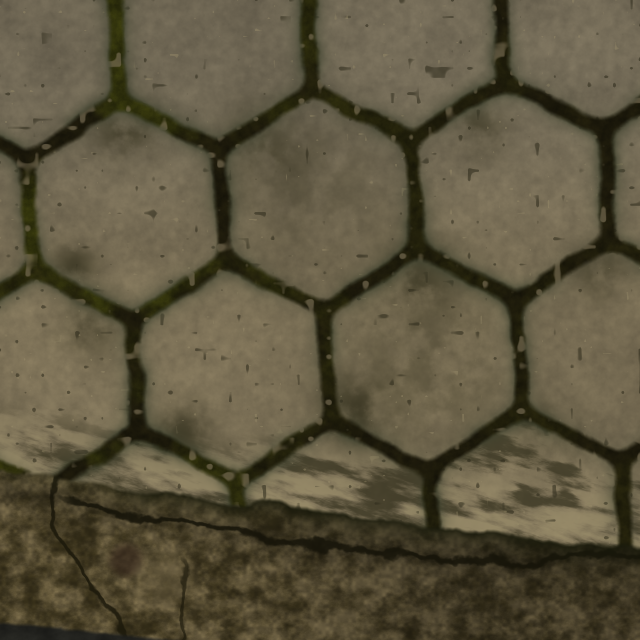
Write a Shadertoy shader that draws this texture.

```glsl
// Lattice of the paving, measured from the upper left corner
const vec2 TILE_ORIGIN = vec2(0.198, 0.328);
const vec2 STEP_RIGHT = vec2(0.300, -0.0156);
const vec2 STEP_DOWN = vec2(0.164, 0.2507);
const float JOINT_HALF = 0.036;
const float JOINT_SOFT = 0.017;

const vec3 TILE_COOL = vec3(0.435, 0.402, 0.328);
const vec3 TILE_WARM = vec3(0.480, 0.435, 0.335);
const vec3 STAIN = vec3(0.215, 0.200, 0.125);
const vec3 CREAM = vec3(0.600, 0.550, 0.415);
const vec3 JOINT = vec3(0.105, 0.093, 0.040);
const vec3 MOSS = vec3(0.185, 0.190, 0.045);
const vec3 RIM = vec3(0.240, 0.255, 0.180);
const vec3 MORTAR_DARK = vec3(0.185, 0.160, 0.085);
const vec3 MORTAR_LIGHT = vec3(0.430, 0.380, 0.265);
const vec3 SHADOW = vec3(0.090, 0.095, 0.040);
const vec3 SLAB = vec3(0.130, 0.130, 0.115);

// Stains: centre, radius, strength
const int STAIN_COUNT = 12;
const vec4 STAINS[STAIN_COUNT] = vec4[](
    vec4(0.195, 0.205, 0.060, 0.75), vec4(0.745, 0.200, 0.055, 0.65),
    vec4(0.115, 0.418, 0.045, 0.80), vec4(0.285, 0.675, 0.055, 0.80),
    vec4(0.410, 0.240, 0.080, 0.60), vec4(0.560, 0.640, 0.070, 0.85),
    vec4(0.655, 0.440, 0.075, 0.75), vec4(0.140, 0.510, 0.060, 0.60),
    vec4(0.940, 0.425, 0.055, 0.60), vec4(0.670, 0.570, 0.170, 0.42),
    vec4(0.490, 0.300, 0.170, 0.28), vec4(0.860, 0.675, 0.060, 0.60));

float hash(vec2 p) {
    vec3 h = fract(vec3(p.xyx) * 0.1031);
    h += dot(h, h.yzx + 33.33);
    return fract((h.x + h.y) * h.z);
}

float noise(vec2 p) {
    vec2 i = floor(p), f = fract(p);
    f = f * f * (3.0 - 2.0 * f);
    return mix(mix(hash(i), hash(i + vec2(1, 0)), f.x),
               mix(hash(i + vec2(0, 1)), hash(i + vec2(1, 1)), f.x), f.y);
}

float fbm(vec2 p) {
    float sum = 0.0, gain = 0.5;
    for (int i = 0; i < 5; i++) {
        sum += gain * noise(p);
        p = mat2(1.6, 1.2, -1.2, 1.6) * p + 7.3;
        gain *= 0.5;
    }
    return sum / 0.97;
}

// Returns the offset from the nearest tile centre, then that centre
vec4 hexCell(vec2 q) {
    vec2 s = vec2(1.0, 1.7320508);
    vec2 a = q - s * floor(q / s + 0.5);
    vec2 b = q - s * (floor(q / s) + 0.5);
    vec2 g = dot(a, a) < dot(b, b) ? a : b;
    return vec4(g, q - g);
}

// Distance inward from a tile border with slightly rounded corners
float hexInset(vec2 g) {
    vec3 sides = abs(vec3(g.x, dot(g, vec2(0.5, 0.8660254)), dot(g, vec2(0.5, -0.8660254))));
    vec3 w = pow(sides * 2.0, vec3(24.0));
    return 0.5 - 0.5 * pow(w.x + w.y + w.z, 1.0 / 24.0);
}

float line(float d, float width) {
    return 1.0 - smoothstep(width * 0.3, width, abs(d));
}

vec3 paving(vec2 p, float curb) {
    vec2 wobble = vec2(fbm(p * 22.0), fbm(p * 22.0 + 40.0)) - 0.5;
    vec2 lattice = inverse(mat2(STEP_RIGHT, STEP_DOWN)) * (p + wobble * 0.014 - TILE_ORIGIN);
    vec4 cell = hexCell(vec2(lattice.x + 0.5 * lattice.y, 0.8660254 * lattice.y));
    float inset = hexInset(cell.xy);
    float blotch = fbm(p * 13.0), grain = fbm(p * 85.0);

    // Worn faces
    vec3 col = mix(TILE_COOL, TILE_WARM, smoothstep(0.1, 0.5, p.y));
    col *= 0.89 + 0.22 * blotch + 0.20 * (grain - 0.5);
    col *= 0.97 + 0.07 * hash(floor(cell.zw * 4.0 + 20.5));
    for (int i = 0; i < STAIN_COUNT; i++) {
        vec4 s = STAINS[i];
        float r = length(p - s.xy) / s.z;
        float patchy = smoothstep(0.25, 0.70, fbm(p * 32.0 + float(i)));
        col = mix(col, STAIN, s.w * exp(-r * r * 1.6) * (0.3 + 0.7 * patchy));
    }

    // Pale streaks and dirt by the curb
    float worn = smoothstep(curb - 0.13, curb - 0.02, p.y);
    float cutRow = step(1.5, cell.w);
    float streak = fbm(vec2(p.x * 17.0, (p.y - 0.25 * p.x) * 55.0));
    col = mix(col, CREAM, worn * smoothstep(0.43, 0.68, streak) * 0.8);
    col = mix(col, STAIN, max(worn, cutRow) * smoothstep(0.52, 0.28, streak) * 0.75);

    // Pits and pale chips
    float speck = noise(p * 75.0 + 11.0);
    col = mix(col, STAIN * 0.8, smoothstep(0.89, 0.97, speck) * 0.55);
    col = mix(col, CREAM, smoothstep(0.93, 0.99, noise(p * 105.0)) * 0.45);

    // Shaded rim and filled joint
    float rim = exp(-max(inset - JOINT_HALF, 0.0) / 0.032);
    col = mix(col, RIM, rim * (0.25 + 0.65 * smoothstep(0.3, 0.7, blotch)));
    float joint = 1.0 - smoothstep(JOINT_HALF - JOINT_SOFT, JOINT_HALF + JOINT_SOFT, inset);
    float mossy = smoothstep(0.38, 0.65, fbm(p * 9.0 + 3.0)) * (1.0 - 0.75 * smoothstep(0.1, 0.75, p.x));
    vec3 fill = mix(JOINT, MOSS, mossy) * (0.65 + 0.75 * grain);
    float debris = smoothstep(0.73, 0.90, noise(p * 70.0 + 25.0));
    fill = mix(fill, TILE_WARM, debris * 0.65);
    return mix(col, fill, joint);
}

vec3 mortar(vec2 p, float curb) {
    float rough = fbm(p * vec2(42.0, 55.0));
    float broad = fbm(p * 9.0 + 5.0);
    vec3 col = mix(MORTAR_DARK, MORTAR_LIGHT, smoothstep(0.22, 0.78, rough * 0.7 + broad * 0.3));
    col *= mix(1.08, 0.82, smoothstep(0.2, 0.75, p.x));
    col *= 0.85 + 0.3 * noise(p * 170.0);
    col = mix(col, vec3(0.21, 0.155, 0.11), 0.7 * smoothstep(0.035, 0.015, length(p - vec2(0.197, 0.875))));
    col = mix(col, MORTAR_LIGHT, 0.45 * smoothstep(0.06, 0.02, length(p - vec2(0.257, 0.905))));

    // Cracks along and across the bed
    float bend = fbm(p * 18.0) - 0.5;
    float along = p.y - (0.765 + 0.25 * p.x - 0.14 * p.x * p.x) + bend * 0.045;
    float across = p.x - 0.09 - 0.6 * max(p.y - 0.82, 0.0) + bend * 0.04;
    float branch = p.x - 0.285 + bend * 0.05;
    float crack = line(along, 0.007) * smoothstep(0.08, 0.12, p.x);
    crack = max(crack, line(across, 0.006));
    crack = max(crack, 0.8 * line(branch, 0.005) * smoothstep(0.86, 0.89, p.y));
    col = mix(col, JOINT, crack * 0.85);
    col *= 1.0 - 0.25 * exp(-abs(along) / 0.018);

    // Mossy shade under the cut tiles
    float under = exp(-max(p.y - curb, 0.0) / 0.018) * (0.45 + 0.5 * smoothstep(0.12, 0.25, p.x));
    col = mix(col, SHADOW, under);

    // Slab at the lower left
    float slab = smoothstep(-0.004, 0.004, p.y - 0.974 - 0.095 * p.x + bend * 0.012);
    return mix(col, SLAB * (0.6 + 0.8 * rough), slab);
}

void mainImage(out vec4 fragColor, in vec2 fragCoord) {
    vec2 p = fragCoord / iResolution.xy;
    p.y = 1.0 - p.y;
    float curb = 0.735 + 0.125 * p.x + 0.035 * (fbm(p * vec2(14.0, 5.0)) - 0.5);
    float bed = smoothstep(-0.004, 0.005, p.y - curb);
    fragColor = vec4(mix(paving(p, curb), mortar(p, curb), bed), 1.0);
}
```
